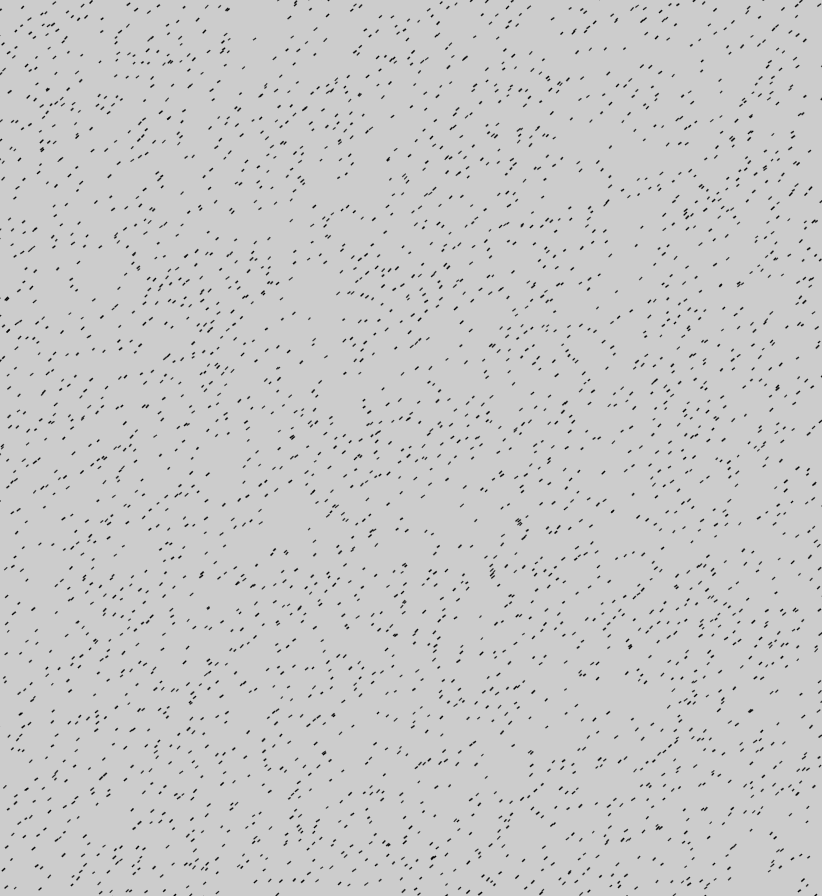
Reproduce this texture procedurally as a WebGL 2 fragment shader.

```glsl
#version 300 es
precision highp float;
// Fine dark dashes scattered over flat pale grey, all leaning up to the right.
// Each grid cell holds a few randomly placed dashes; gradient noise thins or
// crowds them, and box-filtered coverage keeps their edges smooth at any size.

#define ROWS 60.0            // grid cells per canvas height
#define CANDIDATES 2         // possible dashes per cell
#define FILL 0.48            // mean chance that a candidate is drawn
#define CLUMPING 0.45        // how strongly noise changes that chance
#define CLUMP_SCALE 11.0     // noise features per canvas height
#define DASH_LENGTH 0.0043   // in canvas heights
#define DASH_WIDTH 0.0014
#define DASH_ANGLE 0.74      // radians from horizontal
#define ANGLE_SPREAD 0.24
#define SOFTNESS 1.2         // edge filter width in pixels
#define PAPER vec3(0.80)
#define INK vec3(0.02)

uniform vec2 u_resolution;
out vec4 fragColor;

// Integer hash: four random values from a cell and an index
vec4 hash4(ivec2 cell, int index) {
    uvec4 v = uvec4(uint(cell.x + 512), uint(cell.y + 512), uint(index), 7u);
    v = v * 1664525u + 1013904223u;
    for (int i = 0; i < 2; i++) {
        v += v.yzxy * v.wxyz;
        v ^= v >> 16u;
    }
    return vec4(v >> 8u) / 16777216.0;
}

float cornerGradient(ivec2 corner, vec2 offset) {
    float a = 6.2832 * hash4(corner, 31).x;
    return dot(vec2(cos(a), sin(a)), offset);
}

float gradientNoise(vec2 p) {
    ivec2 c = ivec2(floor(p));
    vec2 f = fract(p);
    vec2 u = f * f * f * (f * (f * 6.0 - 15.0) + 10.0);
    float low = mix(cornerGradient(c, f),
                    cornerGradient(c + ivec2(1, 0), f - vec2(1, 0)), u.x);
    float high = mix(cornerGradient(c + ivec2(0, 1), f - vec2(0, 1)),
                     cornerGradient(c + ivec2(1, 1), f - vec2(1, 1)), u.x);
    return mix(low, high, u.y);
}

// Fraction of a filtered pixel covered by a rectangle centred at zero
float boxCoverage(vec2 p, vec2 halfSize, float filterWidth) {
    vec2 r = vec2(0.5 * filterWidth);
    vec2 overlap = min(p + r, halfSize) - max(p - r, -halfSize);
    overlap = clamp(overlap / filterWidth, 0.0, 1.0);
    return overlap.x * overlap.y;
}

// Coverage by one candidate dash of a cell
float dash(vec2 p, ivec2 cell, int index, float filterWidth) {
    vec4 place = hash4(cell, index);
    vec4 shape = hash4(cell, index + 16);
    vec2 centre = (vec2(cell) + place.xy) / ROWS;
    float chance = FILL + CLUMPING * gradientNoise(centre * CLUMP_SCALE);
    if (place.z > chance) return 0.0;

    float angle = DASH_ANGLE + ANGLE_SPREAD * (shape.x - 0.5);
    float c = cos(angle), s = sin(angle);
    vec2 q = mat2(c, -s, s, c) * (p - centre);
    vec2 size = vec2(DASH_LENGTH, DASH_WIDTH) * mix(vec2(0.75), vec2(1.25), shape.yz);
    return boxCoverage(q, 0.5 * size, filterWidth);
}

void main() {
    vec2 p = gl_FragCoord.xy / u_resolution.y;
    float filterWidth = SOFTNESS / u_resolution.y;
    ivec2 home = ivec2(floor(p * ROWS));

    // Gather dashes from this cell and its neighbours
    float bare = 1.0;
    for (int y = -1; y <= 1; y++)
        for (int x = -1; x <= 1; x++)
            for (int i = 0; i < CANDIDATES; i++)
                bare *= 1.0 - dash(p, home + ivec2(x, y), i, filterWidth);

    fragColor = vec4(mix(INK, PAPER, bare), 1.0);
}
```
